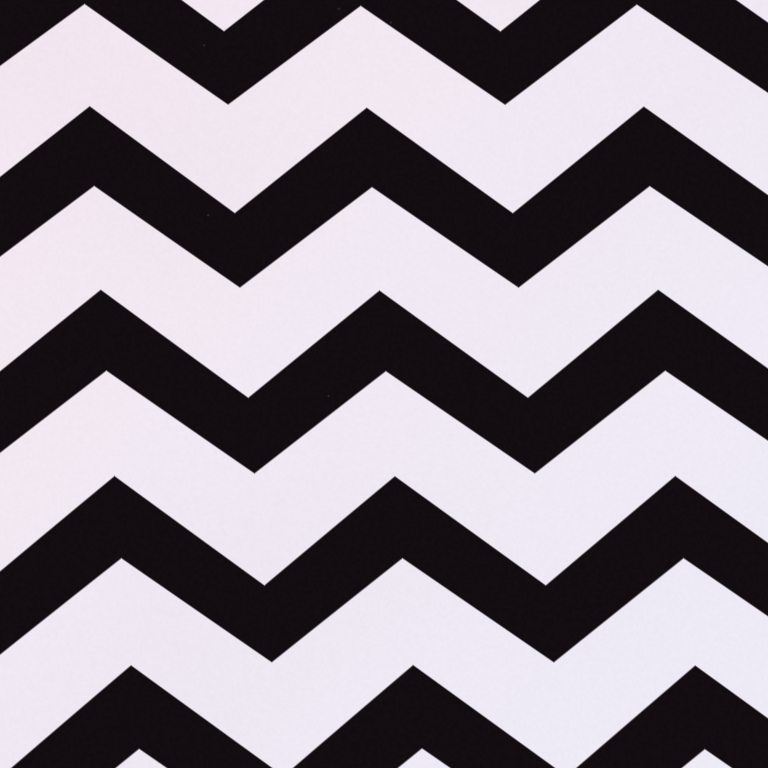
Give the GLSL for this pattern, as a Shadertoy shader.

```glsl
// Black and pale lilac chevron stripes on softly draped cloth with faint grain and lint.

const vec3 PALE = vec3(0.94, 0.91, 0.95);
const vec3 BLACK = vec3(0.075, 0.048, 0.066);
const vec3 COOL_TINT = vec3(-0.012, 0.008, 0.012);

// Polynomials in depth below the top edge: constant, linear, quadratic
const vec3 ROW_COORD = vec3(0.42, 4.247, -0.1357);
const vec3 PEAK_X = vec3(0.110, 0.046, 0.0276);
const vec2 ZIGZAG_PERIOD = vec2(0.3595, 0.009);

const float ZIGZAG_HEIGHT = 0.58;     // peak to valley, in rows
const float BAND_AT_PEAK = 0.435;     // black thickness, in rows
const float BAND_AT_VALLEY = 0.404;
const float ROW_SAG = 0.004;
const float EDGE_SOFTNESS = 0.0015;
const float GRAIN_CELLS = 300.0;
const float GRAIN_AMOUNT = 0.012;
const float LINT_CELLS = 24.0;
const float LINT_CHANCE = 0.025;
const float LINT_RADIUS = 0.0013;

float hash21(vec2 p) {
    vec3 q = fract(vec3(p.xyx) * 0.1031);
    q += dot(q, q.yzx + 33.33);
    return fract((q.x + q.y) * q.z);
}

float valueNoise(vec2 p) {
    vec2 cell = floor(p);
    vec2 f = fract(p);
    f = f * f * (3.0 - 2.0 * f);
    float low = mix(hash21(cell), hash21(cell + vec2(1.0, 0.0)), f.x);
    float high = mix(hash21(cell + vec2(0.0, 1.0)), hash21(cell + 1.0), f.x);
    return mix(low, high, f.y);
}

float quadratic(vec3 k, float x) {
    return k.x + x * (k.y + x * k.z);
}

// Approximate signed distance to the black bands, negative inside
float chevronDistance(vec2 p) {
    float across = 2.0 * p.x - 1.0;
    p.y -= ROW_SAG * (1.0 - 1.4 * p.y) * (1.0 - across * across);

    float period = ZIGZAG_PERIOD.x + ZIGZAG_PERIOD.y * p.y;
    float phase = (p.x - quadratic(PEAK_X, p.y)) / period;
    float descent = 2.0 * abs(fract(phase + 0.5) - 0.5);

    float row = quadratic(ROW_COORD, p.y) - ZIGZAG_HEIGHT * descent;
    float halfBand = 0.5 * mix(BAND_AT_PEAK, BAND_AT_VALLEY, descent);
    float rowDistance = abs(fract(row - halfBand + 0.5) - 0.5) - halfBand;
    return rowDistance / length(vec2(2.0 * ZIGZAG_HEIGHT / period, ROW_COORD.y));
}

// Sparse pale specks, one possible per cell
float lintMask(vec2 p, float pixel) {
    vec2 cell = floor(p * LINT_CELLS);
    vec2 offset = 0.2 + 0.6 * vec2(hash21(cell + 17.0), hash21(cell + 53.0));
    float d = length(p - (cell + offset) / LINT_CELLS) - LINT_RADIUS;
    float present = step(hash21(cell + 91.0), LINT_CHANCE);
    return present * (1.0 - smoothstep(-pixel, pixel, d));
}

void mainImage(out vec4 fragColor, in vec2 fragCoord) {
    float pixel = 1.0 / iResolution.y;
    vec2 p = fragCoord * pixel;
    p.y = 1.0 - p.y;

    // Cloth colours: the pale ground cools toward the lower right
    vec3 pale = PALE + COOL_TINT * (p.x + p.y - 0.9);
    pale += 0.010 * (valueNoise(p * 4.0) - 0.5);
    vec3 black = BLACK + 0.12 * lintMask(p, pixel);

    // Zigzag bands with soft edges
    float softness = max(EDGE_SOFTNESS, 0.8 * pixel);
    float ground = smoothstep(-softness, softness, chevronDistance(p));
    vec3 color = mix(black, pale, ground);

    // Fine woven grain
    color += GRAIN_AMOUNT * (valueNoise(p * GRAIN_CELLS) - 0.5);
    fragColor = vec4(clamp(color, 0.0, 1.0), 1.0);
}
```
